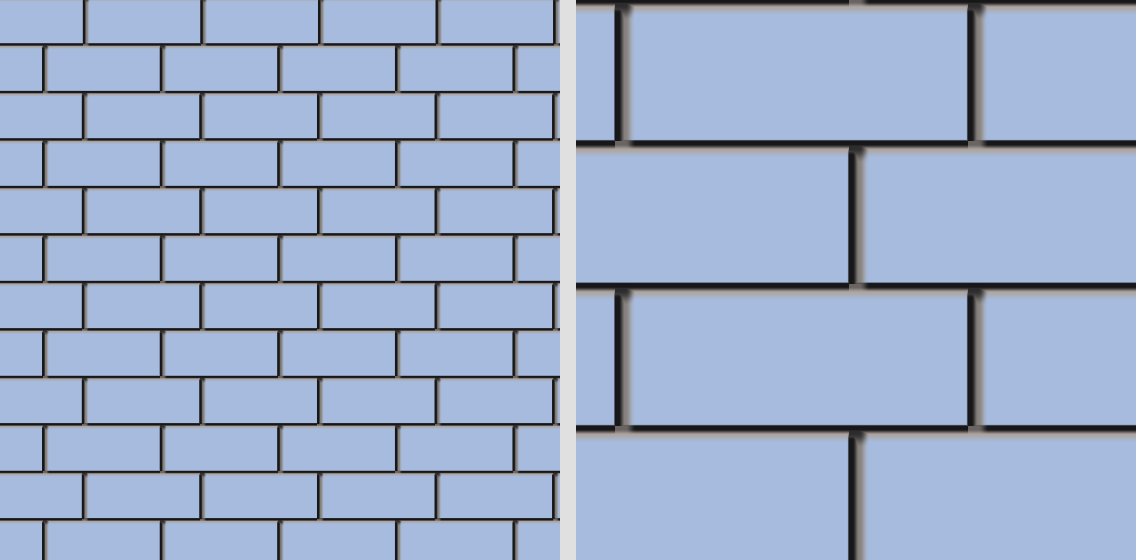
Left, the full canvas; right, a detail of the centre.
Write a WebGL 2 fragment shader that draws this pattern.

```glsl
#version 300 es
precision highp float;

#define PITCH vec2(0.2100, 0.0848)
#define FIRST_EDGE vec2(0.1468, 0.0782)
#define ROW_SHIFT 0.0708
#define TOP_ROW_JOG 0.0018
#define JOINT vec2(0.0092, 0.0072)
#define BEVEL 0.0030
#define BRICK_COLOR vec3(0.650, 0.735, 0.870)
#define MORTAR_COLOR vec3(0.530, 0.510, 0.490)
#define LIP_COLOR vec3(0.680, 0.645, 0.620)
#define SHADOW_COLOR vec3(0.090, 0.090, 0.100)

uniform vec2 u_resolution;
out vec4 fragColor;

// Distance to the right of the nearest brick end on the left, in a given row
float offsetInRow(float x, float row) {
    float shift = mod(row, 2.0) < 0.5 ? -ROW_SHIFT : 0.0;
    float jog = row < 0.0 ? TOP_ROW_JOG : 0.0;
    return mod(x - FIRST_EDGE.x - shift - jog, PITCH.x);
}

// Soft step from joint (0) to brick (1)
float brickCover(float offset, float joint) {
    return smoothstep(joint - BEVEL, joint + BEVEL, offset);
}

// Dark line that starts at a brick edge and fades over its depth
float edgeShadow(float offset, float pitch, float depth, float blur) {
    float falloff = 1.0 - smoothstep(0.35 * depth, depth, offset);
    return max(falloff, smoothstep(pitch - blur, pitch, offset));
}

void main() {
    vec2 uv = gl_FragCoord.xy / u_resolution;
    vec2 p = vec2(uv.x, 1.0 - uv.y);
    float blur = max(0.0012, 1.0 / min(u_resolution.x, u_resolution.y));

    // Rows run downward, each beginning at the lower edge of the bricks above
    float rowPos = (p.y - FIRST_EDGE.y) / PITCH.y;
    float row = floor(rowPos);
    vec2 q = vec2(offsetInRow(p.x, row), fract(rowPos) * PITCH.y);
    float above = offsetInRow(p.x, row - 1.0);

    // Mortar is darker in upright joints and lighter along brick tops
    float besideBrick = brickCover(q.x, JOINT.x);
    float belowTop = brickCover(q.y, JOINT.y);
    vec3 mortar = mix(MORTAR_COLOR, LIP_COLOR, besideBrick);
    vec3 color = mix(mortar, BRICK_COLOR, besideBrick * belowTop);

    // Shadow at the right end of each brick
    float sideShadow = edgeShadow(q.x, PITCH.x, 0.0058, blur);
    sideShadow *= smoothstep(0.0025, 0.0085, q.y);

    // Shadow under the row above, broken at its upright joints
    float underAbove = 1.0 - smoothstep(0.0018, 0.0052, q.y);
    underAbove *= mix(0.45, 1.0, brickCover(above, JOINT.x));

    // Shadow of this row's own lower edge
    float lowerEdge = smoothstep(PITCH.y - blur, PITCH.y, q.y);
    lowerEdge *= mix(0.45, 1.0, besideBrick);

    // Deeper shade at the head of upright joints
    float jointHead = 0.8 * (1.0 - besideBrick);
    jointHead *= 1.0 - smoothstep(0.0040, 0.0130, q.y);

    float shadow = max(max(sideShadow, underAbove), max(lowerEdge, jointHead));
    fragColor = vec4(mix(color, SHADOW_COLOR, shadow), 1.0);
}
```
